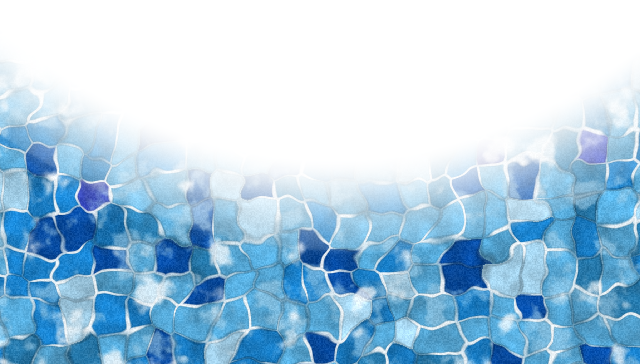
Give the GLSL for this background, as a Shadertoy shader.

```glsl
// Rippled blue pool mosaic fading upward into a curved white glow.
#define TILES 12.0          // tiles per canvas height
#define JITTER 0.36         // irregularity of the tile centres
#define WARP 0.42           // strength of the water distortion
#define GROUT 0.024         // half width of the joints, in tiles
#define GRAIN 0.09          // fine speckle strength
#define GLOW_LOW 0.565      // lowest point of the white area
#define GLOW_FADE 0.29      // height of the soft fade at its centre
#define VEIL_LOW 0.31       // lowest point of the translucent veil
#define VEIL_ALPHA 0.15     // whiteness of the veil
#define RIM_DARK 0.10       // extra share of dark tiles along the veil rim

const vec3 WHITE = vec3(0.985, 0.992, 0.995);
const vec3 PALE = vec3(0.64, 0.82, 0.92);
const vec3 SKY = vec3(0.33, 0.65, 0.83);
const vec3 AZURE = vec3(0.10, 0.49, 0.77);
const vec3 TEAL = vec3(0.15, 0.48, 0.68);
const vec3 NAVY = vec3(0.03, 0.30, 0.64);
const vec3 VIOLET = vec3(0.20, 0.27, 0.72);

float hash(vec2 p) {
    vec3 q = fract(p.xyx * vec3(0.1031, 0.1030, 0.0973));
    q += dot(q, q.yzx + 33.33);
    return fract((q.x + q.y) * q.z);
}

vec2 hash2(vec2 p) {
    return vec2(hash(p + 17.3), hash(p + 71.9));
}

float noise(vec2 p) {
    vec2 i = floor(p), f = fract(p);
    f = f * f * (3.0 - 2.0 * f);
    return mix(mix(hash(i), hash(i + vec2(1, 0)), f.x),
               mix(hash(i + vec2(0, 1)), hash(i + vec2(1, 1)), f.x), f.y);
}

float fbm(vec2 p) {
    float sum = 0.0, amp = 0.5;
    for (int i = 0; i < 4; i++) {
        sum += amp * noise(p);
        p = mat2(1.6, 1.2, -1.2, 1.6) * p + 9.7;
        amp *= 0.5;
    }
    return sum;
}

// Bends the tile plane like a water surface.
vec2 ripple(vec2 q) {
    vec2 broad = vec2(noise(q * 0.65 + 3.1), noise(q * 0.65 + 41.7)) - 0.5;
    vec2 fine = vec2(noise(q * 2.3 + 12.4), noise(q * 2.3 + 67.2)) - 0.5;
    return q + WARP * (2.0 * broad + 0.6 * fine);
}

vec2 tileCentre(vec2 cell) {
    return cell + 0.5 + JITTER * (hash2(cell) - 0.5);
}

// Returns the distance to the nearest joint and the id of the tile.
vec3 mosaic(vec2 q) {
    vec2 base = floor(q), id = base, nearest = vec2(9.0);
    for (int k = 0; k < 9; k++) {
        vec2 cell = base + vec2(k % 3 - 1, k / 3 - 1);
        vec2 r = tileCentre(cell) - q;
        if (dot(r, r) < dot(nearest, nearest)) { nearest = r; id = cell; }
    }
    float edge = 9.0;
    for (int k = 0; k < 25; k++) {
        vec2 cell = id + vec2(k % 5 - 2, k / 5 - 2);
        vec2 r = tileCentre(cell) - q, gap = r - nearest;
        if (dot(gap, gap) > 0.0001)
            edge = min(edge, dot(0.5 * (r + nearest), normalize(gap)));
    }
    return vec3(edge, id);
}

float veilEdge(float x) {
    return VEIL_LOW + 1.06 * (x - 0.55) * (x - 0.55);
}

vec3 tileColour(vec2 id, float aspect) {
    vec2 place = (id + 0.5) / TILES;
    float rim = place.y - veilEdge(place.x / aspect) + 0.03;
    float pick = hash(id + 5.7) - RIM_DARK * exp(-rim * rim * 200.0);
    vec3 c = mix(SKY, PALE, step(0.88, pick));
    c = mix(c, AZURE, step(pick, 0.48));
    c = mix(c, TEAL, step(pick, 0.22));
    c = mix(c, NAVY, step(pick, 0.11));
    c = mix(c, VIOLET, step(abs(pick - 0.01), 0.012));
    return c * (0.93 + 0.14 * hash(id + 29.0));
}

void mainImage(out vec4 fragColor, in vec2 fragCoord) {
    vec2 uv = fragCoord / iResolution.xy;
    vec2 p = fragCoord / iResolution.y;
    float pixel = 1.0 / iResolution.y;

    // Tiles with mottled glaze
    vec2 q = ripple(p * TILES + vec2(0.0, -0.8 * uv.x * uv.x));
    vec3 tile = mosaic(q);
    vec3 col = tileColour(tile.yz, iResolution.x * pixel);
    col *= 0.79 + 0.42 * fbm(p * 24.0);
    col = mix(col, PALE, 0.55 * smoothstep(0.52, 0.68, fbm(p * 15.0 + 31.0)));

    // Shaded rims and bright, broken joints
    float soft = 1.2 * pixel * TILES;
    float sparkle = smoothstep(0.15, 0.85, noise(p * 19.0 + 8.0));
    col *= 1.0 - 0.22 * (1.0 - smoothstep(GROUT, GROUT + 0.08, tile.x));
    float width = GROUT * (0.3 + 1.5 * sparkle);
    float joint = 1.0 - smoothstep(width - soft * 0.5, width + soft, tile.x);
    col = mix(col, mix(PALE, WHITE, sparkle), joint * (0.2 + 0.7 * sparkle));

    // Foamy reflections, denser near the bottom, and grain
    float foam = fbm(p * 10.0 + vec2(4.0, 19.0)) + 0.04 * exp(-uv.y * 8.0);
    col = mix(col, WHITE, 0.75 * smoothstep(0.60, 0.75, foam));
    col += GRAIN * (hash(floor(p * 290.0)) - 0.5);

    // Translucent veil with a crisp curved rim
    float veil = smoothstep(-0.004 - pixel, 0.004 + pixel, uv.y - veilEdge(uv.x));
    col = mix(col, WHITE, VEIL_ALPHA * veil);

    // White glow, softer toward the sides
    float side = (uv.x - 0.52) * (uv.x - 0.52);
    float glowEdge = GLOW_LOW + 1.35 * side;
    float fade = GLOW_FADE + 0.45 * side;
    col = mix(col, vec3(1.0), smoothstep(glowEdge - fade, glowEdge, uv.y));
    fragColor = vec4(clamp(col, 0.0, 1.0), 1.0);
}
```
